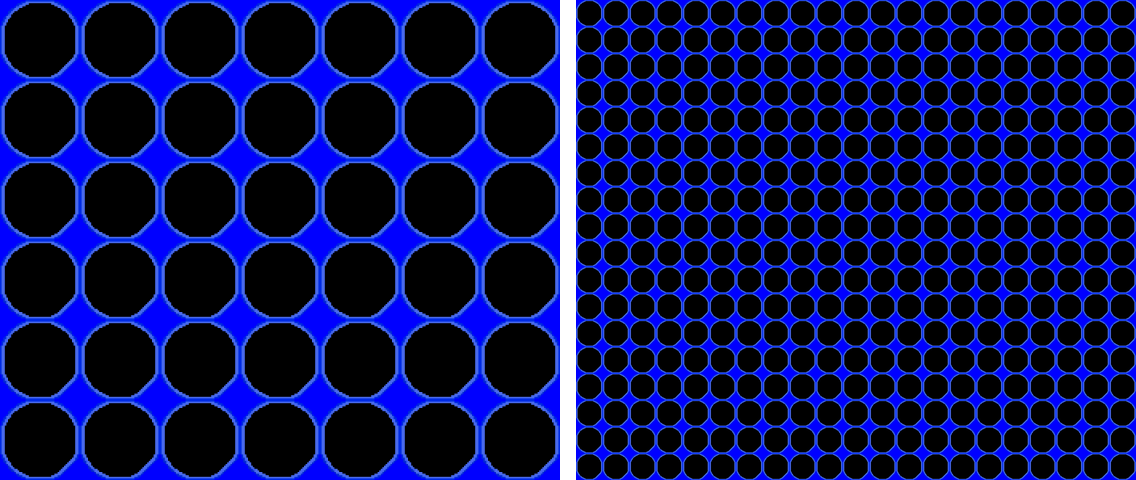
Left: one tile. Right: repeated 3 by 3.
Reproduce this pattern procedurally as a Shadertoy shader.

```glsl
// Grid of black discs with slightly flattened sides on a pure blue ground,
// each ringed by a pale blue rim and a thin darker halo. The disc is evaluated
// on a coarse texel lattice per cell, which gives its outline fine stair steps.

const vec2 CELLS = vec2(7.0, 6.0);        // repeats across and down
const float TEXELS = 50.0;                // lattice steps per cell
const float DISC_RADIUS = 0.47;           // all lengths in cell units
const vec2 FLAT_SIDES = vec2(0.44, 0.454);
const float CORNER_CUT = 0.452;           // straight cut at lower right
const float RIM_WIDTH = 0.0345;
const float HALO_WIDTH = 0.021;

const vec3 GROUND = vec3(0.0, 0.0, 1.0);
const vec3 DISC = vec3(0.0);
const vec3 RIM = vec3(0.29, 0.42, 0.93);
const vec3 RIM_DIM = vec3(0.16, 0.32, 0.92);
const vec3 HALO = vec3(0.0, 0.17, 0.89);
const vec3 HALO_DEEP = vec3(0.01, 0.15, 0.76);

// Signed distance to a circle trimmed by flat sides and one diagonal
float discDistance(vec2 p) {
    vec2 side = abs(p) - FLAT_SIDES;
    float diagonal = dot(p, vec2(1.0, -1.0)) * inversesqrt(2.0) - CORNER_CUT;
    return max(max(length(p) - DISC_RADIUS, diagonal), max(side.x, side.y));
}

// Layered sines around the disc, used to vary the rim tone
float rimWave(vec2 p) {
    float angle = atan(p.y, p.x);
    return 0.6 * sin(24.0 * angle) + 0.4 * sin(41.0 * angle + 1.3);
}

// Flat colour of one lattice texel, wrapped into its cell
vec3 texelColor(vec2 texel) {
    vec2 p = fract((texel + 0.5) / TEXELS) - 0.5;
    float d = discDistance(p);
    if (d < 0.0) return DISC;

    float wave = rimWave(p);
    float diagonalness = smoothstep(0.08, 0.16, abs(p.x * p.y));
    if (d < RIM_WIDTH) {
        return mix(RIM, RIM_DIM, diagonalness * smoothstep(0.1, 0.5, wave));
    }
    if (d < RIM_WIDTH + HALO_WIDTH) {
        float lower = 1.0 - step(0.0, p.y);
        return mix(HALO, HALO_DEEP, diagonalness * mix(0.4, 1.0, lower));
    }
    return GROUND;
}

void mainImage(out vec4 fragColor, in vec2 fragCoord) {
    vec2 lattice = CELLS * TEXELS;
    vec2 position = fragCoord / iResolution.xy * lattice - 0.5;
    vec2 base = floor(position);

    // Blend neighbouring texels across one pixel for smooth steps
    vec2 pixelSize = lattice / iResolution.xy;
    vec2 blend = clamp((position - base - 0.5) / pixelSize + 0.5, 0.0, 1.0);

    vec3 bottom = mix(texelColor(base), texelColor(base + vec2(1.0, 0.0)), blend.x);
    vec3 top = mix(texelColor(base + vec2(0.0, 1.0)), texelColor(base + 1.0), blend.x);
    fragColor = vec4(mix(bottom, top, blend.y), 1.0);
}
```
